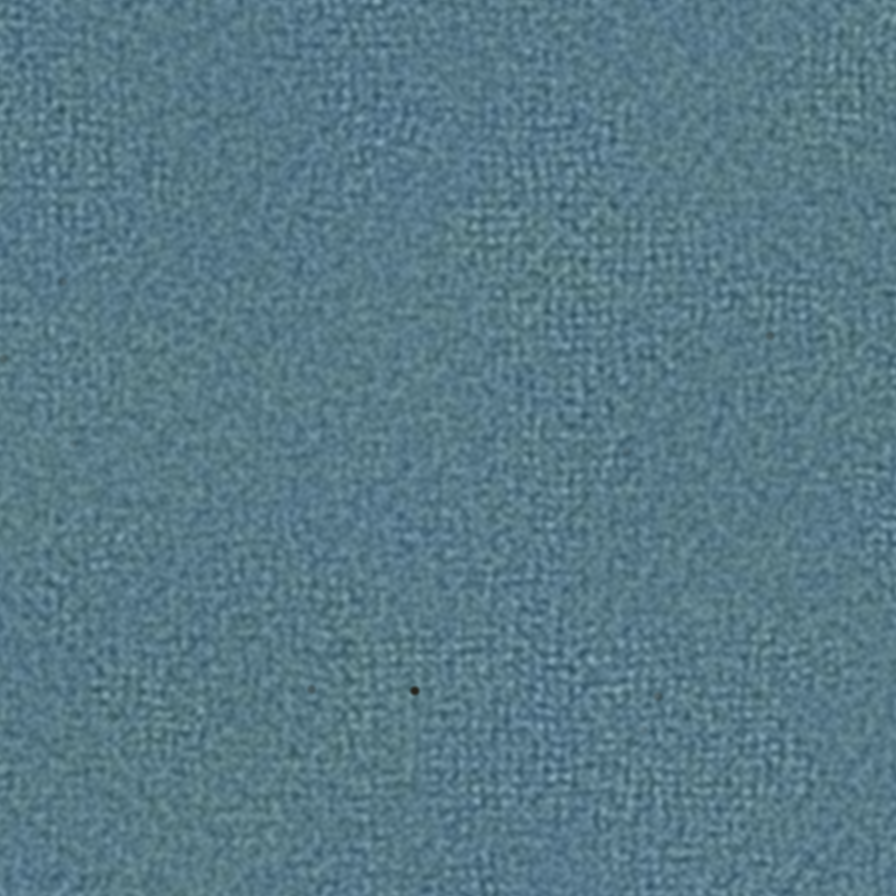
A Shadertoy shader for this texture:

```glsl
// Worn blue cloth seen flat: a fine plain weave that fades in and out in patches.
// Wobbling thread waves and crisp gradient-noise grain set the lightness; a faint
// tint drifts over the cloth, and a few slubs and dark specks are scattered on top.

const vec3 CLOTH_COLOR = vec3(0.346, 0.478, 0.531);
const vec3 TINT_SHIFT = vec3(-0.010, -0.010, 0.024);  // toward blue, away from grey

const vec3 SPECK_COLOR = vec3(0.13, 0.12, 0.09);

const float THREADS = 68.0;          // threads across the canvas
const float THREAD_WOBBLE = 5.0;     // phase drift in radians
const float WEAVE_CONTRAST = 0.060;
const float YARN_CONTRAST = 0.034;
const float GRAIN_SCALE = 88.0;
const float GRAIN_CONTRAST = 0.150;
const float CLOUD_CONTRAST = 0.014;
const int SLUB_COUNT = 12;
const float SLUB_DEPTH = 0.045;
const int SPECK_COUNT = 9;
const float SPECK_RADIUS = 0.0062;
const float TAU = 6.2831853;

float hash(vec2 p) {
    return fract(sin(dot(p, vec2(127.1, 311.7))) * 43758.5453);
}

vec2 hash2(float n) {
    return vec2(hash(vec2(n, 3.0)), hash(vec2(n, 17.0)));
}

// Smooth value noise, -0.5..0.5, for broad changes
float valueNoise(vec2 p) {
    vec2 cell = floor(p);
    vec2 f = fract(p);
    f = f * f * (3.0 - 2.0 * f);
    float low = mix(hash(cell), hash(cell + vec2(1.0, 0.0)), f.x);
    float high = mix(hash(cell + vec2(0.0, 1.0)), hash(cell + vec2(1.0, 1.0)), f.x);
    return mix(low, high, f.y) - 0.5;
}

// Slope of a random unit gradient at one lattice corner
float corner(vec2 cell, vec2 offset, vec2 f) {
    float angle = TAU * hash(cell + offset);
    return dot(vec2(cos(angle), sin(angle)), f - offset);
}

// Gradient noise around zero, for grain without broad blotches
float gradientNoise(vec2 p) {
    vec2 cell = floor(p);
    vec2 f = fract(p);
    vec2 s = f * f * f * (f * (f * 6.0 - 15.0) + 10.0);
    float low = mix(corner(cell, vec2(0.0), f), corner(cell, vec2(1.0, 0.0), f), s.x);
    float high = mix(corner(cell, vec2(0.0, 1.0), f), corner(cell, vec2(1.0), f), s.x);
    return mix(low, high, s.y);
}

// Where the threads show: 0 worn smooth, 1 crisp
float threadPatches(vec2 uv) {
    float patches = 0.65 * valueNoise(uv * 5.0 + 23.0) + 0.5 * valueNoise(uv * 15.0 + 71.0);
    return smoothstep(-0.25, 0.25, patches);
}

// Crossing threads whose phase wanders
float weave(vec2 uv) {
    vec2 wobble = vec2(valueNoise(uv * vec2(13.0, 24.0) + 11.0),
                       valueNoise(uv * vec2(24.0, 13.0) + 47.0));
    vec2 wave = cos(uv * THREADS * TAU + wobble * THREAD_WOBBLE);
    return 0.5 * (wave.x + wave.y) + 0.35 * wave.x * wave.y;
}

// Short dashes of uneven yarn in both directions
float yarn(vec2 uv) {
    vec2 stretch = vec2(38.0, THREADS * 1.7);
    return gradientNoise(uv * stretch + 5.0) + gradientNoise(uv * stretch.yx + 91.0);
}

// Two turned layers hide the noise lattice
float grain(vec2 uv) {
    mat2 turn = mat2(0.8, 0.6, -0.6, 0.8);
    float coarse = gradientNoise(turn * uv * GRAIN_SCALE + 31.0);
    float fine = gradientNoise(uv * turn * GRAIN_SCALE * 1.4 + 63.0);
    return 0.8 * coarse + 0.7 * fine;
}

// Soft dark dashes lying along the threads
float slubs(vec2 uv) {
    float sum = 0.0;
    for (int i = 0; i < SLUB_COUNT; i++) {
        float id = float(i) + 40.0;
        float size = mix(0.006, 0.030, hash(vec2(id, 29.0)));
        vec2 d = (uv - hash2(id)) / vec2(size, 0.0042);
        sum += exp(-dot(d, d)) * mix(0.4, 1.0, hash(vec2(id, 53.0)));
    }
    return sum;
}

// One bold speck; the others are fainter and softer
float specks(vec2 uv) {
    float cover = 0.0;
    for (int i = 0; i < SPECK_COUNT; i++) {
        float id = float(i);
        vec2 center = i == 0 ? vec2(0.463, 0.229) : hash2(id + 7.0);
        float weight = i == 0 ? 0.95 : mix(0.12, 0.4, hash(vec2(id, 83.0)));
        float dist = length(uv - center);
        cover = max(cover, weight * (1.0 - smoothstep(SPECK_RADIUS * 0.3, SPECK_RADIUS * 1.2, dist)));
    }
    return cover;
}

void mainImage(out vec4 fragColor, in vec2 fragCoord) {
    vec2 uv = fragCoord / min(iResolution.x, iResolution.y);
    float crisp = threadPatches(uv);

    // Lightness from threads, grain and faint clouds
    float light = WEAVE_CONTRAST * mix(0.15, 0.95, crisp) * weave(uv)
                + YARN_CONTRAST * yarn(uv)
                + GRAIN_CONTRAST * mix(0.85, 1.1, crisp) * grain(uv)
                + CLOUD_CONTRAST * valueNoise(uv * 4.0 + 13.0)
                - SLUB_DEPTH * slubs(uv);

    // Tint drifts between blue and grey
    float tint = valueNoise(uv * vec2(5.0, 7.0) + 37.0) + valueNoise(uv * 40.0 + 59.0);

    vec3 color = CLOTH_COLOR + light + TINT_SHIFT * tint;
    color = mix(color, SPECK_COLOR, specks(uv));
    fragColor = vec4(clamp(color, 0.0, 1.0), 1.0);
}
```
